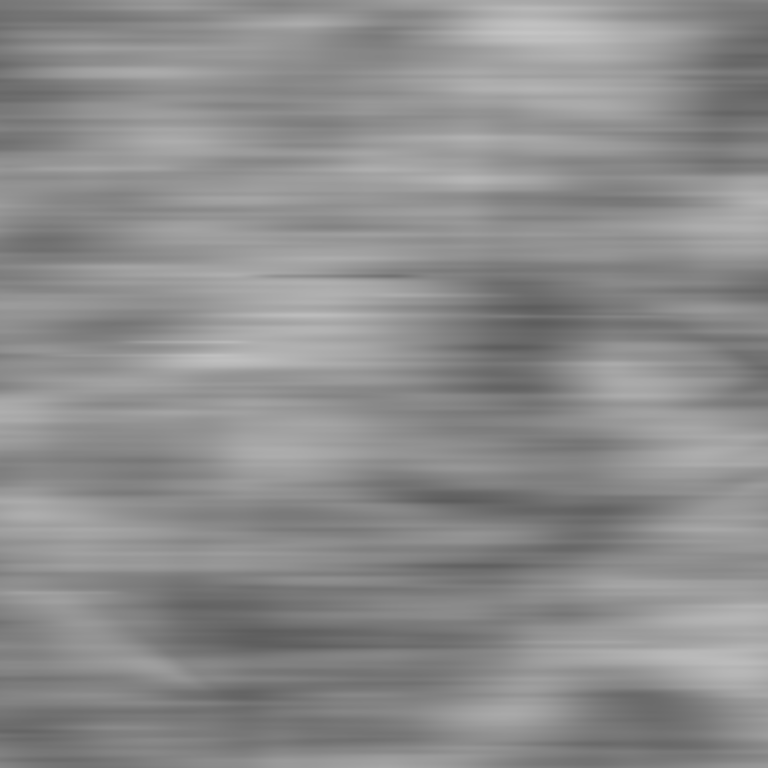
Reproduce this texture procedurally as a WebGL 2 fragment shader.

```glsl
#version 300 es
precision highp float;
// Grey, horizontally smeared streaks, like brushed or wind-drawn haze.
// Layers of stretched value noise, from broad warped clouds to thin level
// streaks, are summed with a few soft wedges and scattered hairlines.

uniform vec2 u_resolution;
out vec4 fragColor;

const float MEAN_GREY = 0.55;
const int HAIRLINES = 12;

float hash(vec2 p) {
    return fract(sin(dot(p, vec2(127.1, 311.7))) * 43758.5453);
}

// One row of smooth noise in -1..1, shifted at random so cells never align
float rowNoise(float x, float row, float seed) {
    x += 7.0 * hash(vec2(row, seed));
    float cell = floor(x);
    float t = smoothstep(0.0, 1.0, x - cell);
    float a = hash(vec2(cell, row + seed * 17.0));
    float b = hash(vec2(cell + 1.0, row + seed * 17.0));
    return 2.0 * mix(a, b, t) - 1.0;
}

// Value noise with its own number of cells across and up the canvas
float streakNoise(vec2 p, vec2 cells, float seed) {
    vec2 q = p * cells;
    float row = floor(q.y);
    float t = smoothstep(0.0, 1.0, q.y - row);
    return mix(rowNoise(q.x, row, seed), rowNoise(q.x, row + 1.0, seed), t);
}

// Wedge that opens to the left of its tip and fades out along its length
float wedge(vec2 p, vec2 tip, float lowSlope, float highSlope, float len) {
    float along = tip.x - p.x;
    float up = p.y - tip.y;
    float soft = 0.006 + 0.12 * max(along, 0.0);
    float body = smoothstep(-soft, soft, up + lowSlope * along)
               * smoothstep(-soft, soft, highSlope * along - up);
    return body * smoothstep(0.0, 0.08, along)
                * (1.0 - smoothstep(0.6 * len, len, along));
}

// Thin level line with softly tapered ends
float hairline(vec2 p, vec2 center, float halfLength, float thickness) {
    vec2 d = (p - center) / vec2(halfLength, thickness);
    return exp(-d.y * d.y) * (1.0 - smoothstep(0.5, 1.0, abs(d.x)));
}

float scatteredHairlines(vec2 p) {
    float sum = 0.0;
    for (int i = 0; i < HAIRLINES; i++) {
        float id = float(i);
        vec2 center = vec2(hash(vec2(id, 3.1)), hash(vec2(id, 8.7)));
        float halfLength = mix(0.08, 0.2, hash(vec2(id, 5.3)));
        float thickness = mix(0.002, 0.005, hash(vec2(id, 9.9)));
        float strength = mix(-0.11, 0.08, hash(vec2(id, 12.4)));
        sum += strength * hairline(p, center, halfLength, thickness);
    }
    return sum;
}

void main() {
    vec2 p = gl_FragCoord.xy / u_resolution;

    // Gentle bending tilts the larger shapes; thin streaks stay level
    float bend = streakNoise(p, vec2(4.0, 5.0), 1.0);
    vec2 warped = p + vec2(0.0, 0.03 * bend);
    vec2 tilted = p + vec2(0.0, 0.008 * bend);

    // Broad clouds, lighter towards the top
    float grey = MEAN_GREY + 0.07 * (p.y - 0.5);
    grey += 0.11 * streakNoise(warped, vec2(3.5, 7.0), 2.0);
    grey += 0.085 * streakNoise(warped, vec2(5.5, 17.0), 3.0);

    // Streaks of falling height
    grey += 0.065 * streakNoise(tilted, vec2(6.0, 42.0), 4.0);
    grey += 0.040 * streakNoise(p, vec2(5.0, 95.0), 5.0);
    grey += 0.022 * streakNoise(p, vec2(4.0, 190.0), 6.0);

    // Faint upright variation
    grey += 0.010 * streakNoise(p, vec2(22.0, 5.0), 7.0);

    // Pale and dark wedges
    grey += 0.11 * wedge(p, vec2(1.02, 0.51), 0.20, 0.33, 0.34);
    grey += 0.06 * wedge(p, vec2(1.04, 0.44), 0.30, -0.14, 0.36);
    grey -= 0.07 * wedge(p, vec2(1.03, 0.39), 0.35, -0.12, 0.38);
    grey += 0.07 * wedge(p, vec2(0.30, 0.09), -0.25, 0.60, 0.32);

    grey += scatteredHairlines(p);
    fragColor = vec4(vec3(clamp(grey, 0.0, 1.0)), 1.0);
}
```
